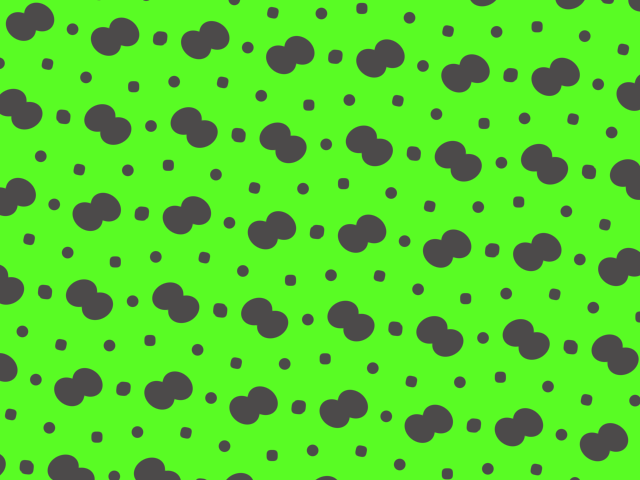
Reproduce this pattern procedurally as a WebGL 1 fragment shader.

```glsl
precision highp float;

uniform vec2 u_resolution;

const vec3 GROUND_COLOUR = vec3(0.35, 0.99, 0.14);
const vec3 SPOT_COLOUR = vec3(0.30, 0.29, 0.29);

// Lattice: lengths in canvas heights, angle in radians
const float CELL_SIZE = 0.367;
const float LATTICE_TILT = -0.1044;
const vec2 LATTICE_ORIGIN = vec2(0.1512, 0.9391);

// Motif: lengths in cells
const vec2 BLOB_CENTRE = vec2(0.2445, -0.0170);
const vec2 LOBE_OFFSET = vec2(0.0489, 0.0322);
const vec2 LOBE_RADII = vec2(0.0913, 0.0747);
const float LOBE_TILT = -0.56;
const float NECK_BLEND = 0.008;

const vec2 ROUND_DOT = vec2(0.1045, -0.2640);
const float ROUND_RADIUS = 0.033;
const vec2 SQUARE_DOT = vec2(-0.1211, -0.2115);
const float SQUARE_RADIUS = 0.0315;
const float SQUARE_TILT = -0.10;
const vec2 LARGE_DOT = vec2(0.504, 0.004);
const float LARGE_RADIUS = 0.036;
const float SQUARENESS = 3.0;

vec2 rotate(vec2 p, float angle) {
  float c = cos(angle);
  float s = sin(angle);
  return vec2(c * p.x - s * p.y, s * p.x + c * p.y);
}

// Offset to the nearest copy in the unit lattice
vec2 wrapCell(vec2 p) {
  return fract(p + 0.5) - 0.5;
}

float smoothMin(float a, float b, float k) {
  float h = max(k - abs(a - b), 0.0) / k;
  return min(a, b) - 0.25 * h * h * k;
}

float circle(vec2 p, float radius) {
  return length(p) - radius;
}

float roundedSquare(vec2 p, float radius) {
  vec2 a = pow(abs(p) + 1e-5, vec2(SQUARENESS));
  return pow(a.x + a.y, 1.0 / SQUARENESS) - radius;
}

float ellipse(vec2 p, vec2 radii) {
  float scaled = length(p / radii);
  float slope = length(p / (radii * radii));
  return scaled * (scaled - 1.0) / max(slope, 1e-4);
}

// Two leaning ovals joined at a narrow neck
float blob(vec2 p) {
  float upper = ellipse(rotate(p - LOBE_OFFSET, -LOBE_TILT), LOBE_RADII);
  float lower = ellipse(rotate(p + LOBE_OFFSET, -LOBE_TILT), LOBE_RADII);
  return smoothMin(upper, lower, NECK_BLEND);
}

float motif(vec2 q) {
  float d = blob(wrapCell(q - BLOB_CENTRE));
  d = min(d, circle(wrapCell(q), ROUND_RADIUS));
  d = min(d, circle(wrapCell(q - ROUND_DOT), ROUND_RADIUS));
  vec2 squareOffset = rotate(wrapCell(q - SQUARE_DOT), -SQUARE_TILT);
  d = min(d, roundedSquare(squareOffset, SQUARE_RADIUS));
  return min(d, roundedSquare(wrapCell(q - LARGE_DOT), LARGE_RADIUS));
}

// Glide reflections and half turns fill each cell with four motifs
float pattern(vec2 q) {
  float d = 1.0;
  for (int i = 0; i < 2; i++) {
    d = min(d, min(motif(q), motif(-q)));
    q = vec2(q.x - 0.5, 0.5 - q.y);
  }
  return d;
}

void main() {
  vec2 position = gl_FragCoord.xy / u_resolution.y;
  vec2 cell = rotate(position - LATTICE_ORIGIN, -LATTICE_TILT) / CELL_SIZE;

  float edge = 0.75 / (u_resolution.y * CELL_SIZE);
  float ground = smoothstep(-edge, edge, pattern(cell));
  gl_FragColor = vec4(mix(SPOT_COLOUR, GROUND_COLOUR, ground), 1.0);
}
```
